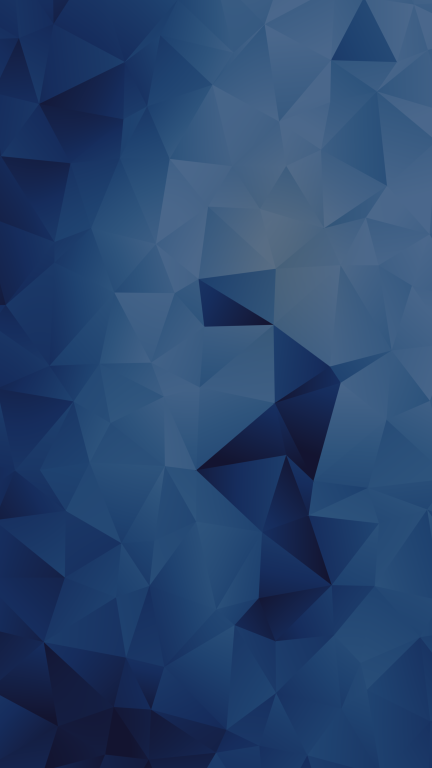
A Shadertoy shader for this background:

```glsl
const vec3 NIGHT = vec3(0.075, 0.08, 0.19);
const vec3 NAVY  = vec3(0.085, 0.175, 0.365);
const vec3 OCEAN = vec3(0.12, 0.26, 0.44);
const vec3 STEEL = vec3(0.18, 0.33, 0.49);
const vec3 SLATE = vec3(0.275, 0.395, 0.54);
const vec3 WARM_TINT = vec3(0.06, 0.025, -0.03);

const vec2 CELL = vec2(0.125, 0.14);  // mesh spacing, in canvas widths
const float JITTER = 0.76;            // vertex wander, in cells
const float FACET_CONTRAST = 0.65;    // tone step between facets
const float FACET_SLOPE = 0.55;       // tone ramp across a facet
const float FACET_FLATNESS = 0.35;    // share of tone taken at the centroid

float hash(vec2 p) {
    return fract(sin(dot(p, vec2(127.1, 311.7))) * 43758.5453);
}

float cross2(vec2 a, vec2 b) {
    return a.x * b.y - a.y * b.x;
}

float glow(vec2 p, vec2 center, vec2 radius) {
    vec2 d = (p - center) / radius;
    return exp(-dot(d, d));
}

// Tone runs from 0 (night) to 4 (slate)
vec3 ramp(float tone) {
    vec3 col = mix(NIGHT, NAVY, clamp(tone, 0.0, 1.0));
    col = mix(col, OCEAN, clamp(tone - 1.0, 0.0, 1.0));
    col = mix(col, STEEL, clamp(tone - 2.0, 0.0, 1.0));
    return mix(col, SLATE, clamp(tone - 3.0, 0.0, 1.15));
}

// Broad light: dark left edge, pale upper right, deep foot
float broadTone(vec2 p) {
    float edge = 0.24 + 0.19 * smoothstep(1.25, 1.6, p.y);
    float rise = smoothstep(edge - 0.22, edge + 0.2, p.x);
    float high = mix(1.75, 3.85, smoothstep(0.25, 1.1, p.y));
    float tone = mix(0.95, high, rise);
    tone += 0.45 * glow(p, vec2(0.25, 0.72), vec2(0.2, 0.25));
    tone += 0.8 * glow(p, vec2(0.49, 0.42), vec2(0.07, 0.14));
    tone += 0.65 * glow(p, vec2(0.83, 0.35), vec2(0.13, 0.2));
    tone -= 1.5 * glow(p, vec2(0.3, 0.04), vec2(0.23, 0.16));
    return tone;
}

// Winding dark spine, a hollow above it and chips near the top
float shadowMask(vec2 p, float chance) {
    float spine = 0.67 + 0.04 * sin(14.0 * (p.y - 0.8));
    float mask = 1.0 - smoothstep(0.09, 0.14, abs(p.x - spine));
    mask *= smoothstep(0.24, 0.32, p.y) * (1.0 - smoothstep(0.93, 1.0, p.y));
    float hollow = glow(p, vec2(0.54, 1.06), vec2(0.075));
    float chips = chance * glow(p, vec2(0.84, 1.57), vec2(0.04, 0.2));
    return clamp(max(mask, max(hollow, chips)), 0.0, 1.0);
}

vec3 facetColor(vec2 p, vec2 center, vec2 id) {
    float shade = hash(id + 17.3);
    float angle = 6.2832 * hash(id + 41.9);
    float slope = dot(p - center, vec2(cos(angle), sin(angle))) / CELL.x;
    float shadow = shadowMask(center, hash(id + 73.1));
    float tone = broadTone(mix(p, center, FACET_FLATNESS));
    tone += FACET_CONTRAST * (shade - 0.5);
    tone = mix(tone, 0.4 + 1.1 * shade, shadow);
    tone += FACET_SLOPE * (1.0 + 0.6 * shadow) * slope;
    float warmth = glow(p, vec2(0.65, 1.18), vec2(0.14, 0.22));
    return ramp(tone) + WARM_TINT * warmth * (1.0 - shadow);
}

vec2 meshVertex(vec2 id) {
    vec2 wander = vec2(hash(id), hash(id + 57.7)) - 0.5;
    return (id + JITTER * wander) * CELL;
}

// Signed distance to an edge line, positive inside
float edgeDistance(vec2 p, vec2 a, vec2 b, float side) {
    return side * cross2(b - a, p - a) / max(length(b - a), 1e-4);
}

// Adds one antialiased facet, weight in alpha
void addFacet(inout vec4 sum, vec2 p, vec2 a, vec2 b, vec2 c, vec2 id, float px) {
    float side = sign(cross2(b - a, c - a));
    float d = min(edgeDistance(p, a, b, side),
              min(edgeDistance(p, b, c, side), edgeDistance(p, c, a, side)));
    float cover = smoothstep(-px, px, d);
    if (cover > 0.0) sum += cover * vec4(facetColor(p, (a + b + c) / 3.0, id), 1.0);
}

void mainImage(out vec4 fragColor, in vec2 fragCoord) {
    vec2 p = fragCoord / iResolution.x;
    float px = 0.7 / iResolution.x;
    vec2 home = floor(p / CELL);
    vec4 sum = vec4(ramp(broadTone(p)), 1.0) * 1e-3;

    for (int j = -1; j <= 1; j++)
    for (int i = -1; i <= 1; i++) {
        vec2 id = home + vec2(i, j);
        vec2 a = meshVertex(id);
        vec2 b = meshVertex(id + vec2(1, 0));
        vec2 c = meshVertex(id + vec2(1, 1));
        vec2 d = meshVertex(id + vec2(0, 1));
        // Split each quad along its shorter diagonal
        if (distance(a, c) < distance(b, d)) {
            addFacet(sum, p, a, b, c, id, px);
            addFacet(sum, p, a, c, d, id + 0.5, px);
        } else {
            addFacet(sum, p, b, c, d, id, px);
            addFacet(sum, p, b, d, a, id + 0.5, px);
        }
    }
    fragColor = vec4(sum.rgb / sum.a, 1.0);
}
```
